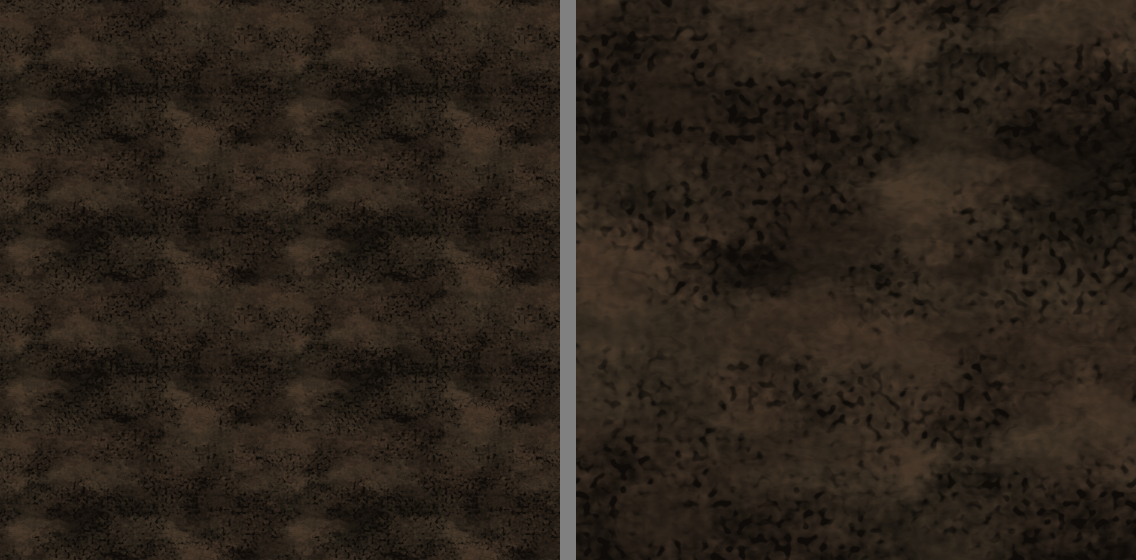
Left: the whole. Right: its middle third, enlarged.
Write a three.js fragment shader that draws this texture.

```glsl
// Dark brown weathered earth: ragged blotches, sooty stains and gritty grain, 2 across by 4 down.
varying vec2 vUv;

const vec2 REPEATS = vec2(2.0, 2.0);       // full tiles across and up
const float BANDS = 2.0;                   // near-identical bands inside each tile
const vec2 BLOTCH_CELLS = vec2(5.0, 4.0);  // noise cells per band
const vec2 WARP_CELLS = vec2(6.0, 5.0);
const vec2 VARIATION_CELLS = vec2(6.0, 10.0); // noise cells per tile
const vec2 GRAIN_CELLS = vec2(92.0, 92.0);
const float BLOTCH_AMOUNT = 2.1;
const float VARIATION_AMOUNT = 0.6;
const float STAIN_AMOUNT = 0.95;
const float GRAIN_AMOUNT = 1.5;
const float SPECKLE_AMOUNT = 2.6;
const float WARP = 0.075;
const float ROUGHNESS = 0.66;              // strength of each finer octave
const float CONTRAST = 0.2;
const float BRIGHTNESS = 0.53;
const vec3 SOOT = vec3(0.058, 0.045, 0.032);
const vec3 EARTH = vec3(0.163, 0.131, 0.099);
const vec3 DUST = vec3(0.280, 0.218, 0.164);
const vec3 OLIVE_TINT = vec3(0.985, 1.01, 1.0);
const vec3 RUST_TINT = vec3(1.02, 0.99, 0.985);

float hash(vec2 cell) {
  vec3 p = fract(cell.xyx * vec3(0.1031, 0.1030, 0.0973));
  p += dot(p, p.yzx + 33.33);
  return fract((p.x + p.y) * p.z);
}

// Gradient vector of a lattice corner, dotted with the offset from it.
float corner(vec2 cell, vec2 offset, vec2 period, float seed) {
  float angle = 6.28318 * hash(mod(cell, period) + seed * 17.0);
  return dot(vec2(cos(angle), sin(angle)), offset);
}

// Gradient noise that wraps after a whole number of cells.
float noise(vec2 p, vec2 period, float seed) {
  vec2 i = floor(p);
  vec2 f = p - i;
  vec2 s = f * f * f * (f * (f * 6.0 - 15.0) + 10.0);
  vec2 e = vec2(1.0, 0.0);
  float low = mix(corner(i, f, period, seed),
                  corner(i + e.xy, f - e.xy, period, seed), s.x);
  float high = mix(corner(i + e.yx, f - e.yx, period, seed),
                   corner(i + e.xx, f - e.xx, period, seed), s.x);
  return mix(low, high, s.y);
}

float fbm(vec2 uv, vec2 cells, float seed) {
  float sum = 0.0;
  float amplitude = 1.0;
  for (int octave = 0; octave < 5; octave++) {
    sum += amplitude * noise(uv * cells, cells, seed + float(octave));
    cells *= 2.0;
    amplitude *= ROUGHNESS;
  }
  return sum;
}

// Soft wrapped spot, wider than tall.
float spot(vec2 uv, vec2 center, float radius) {
  vec2 d = uv - center;
  d = (d - floor(d + 0.5)) * vec2(1.6, 1.0);
  return exp(-dot(d, d) / (radius * radius));
}

// Broad light and dark areas shared by every band.
float stains(vec2 uv) {
  float light = spot(uv, vec2(0.28, 0.82), 0.14)
              + spot(uv, vec2(0.70, 0.84), 0.16)
              + spot(uv, vec2(0.04, 0.73), 0.13)
              + spot(uv, vec2(0.65, 0.14), 0.15)
              + spot(uv, vec2(0.14, 0.14), 0.17)
              + spot(uv, vec2(0.87, 0.78), 0.13)
              + spot(uv, vec2(0.05, 0.53), 0.10);
  float dark = spot(uv, vec2(0.30, 0.32), 0.12)
             + spot(uv, vec2(0.47, 0.39), 0.13)
             + spot(uv, vec2(0.39, 0.04), 0.14)
             + spot(uv, vec2(0.24, 0.17), 0.09)
             + spot(uv, vec2(0.14, 0.71), 0.09)
             + spot(uv, vec2(0.70, 0.42), 0.12)
             + spot(uv, vec2(0.93, 0.08), 0.12);
  return light - 1.3 * dark;
}

void main() {
  vec2 tile = vUv * REPEATS;
  vec2 band = tile * vec2(1.0, BANDS);

  // Ragged distortion of the blotches
  vec2 warp = vec2(fbm(band, WARP_CELLS, 1.0), fbm(band, WARP_CELLS, 9.0));
  vec2 ragged = band + WARP * warp * vec2(1.0, 1.6);

  // Cloudy tone, with a little variation between bands
  float tone = BLOTCH_AMOUNT * fbm(ragged, BLOTCH_CELLS, 21.0);
  tone += VARIATION_AMOUNT * fbm(tile, VARIATION_CELLS, 33.0);
  tone += STAIN_AMOUNT * stains(ragged);

  // Fine grain, with dark speckles denser in rough and sooty patches
  float grain = noise(tile * GRAIN_CELLS, GRAIN_CELLS, 45.0)
              + 0.6 * noise(tile * GRAIN_CELLS * 0.5, GRAIN_CELLS * 0.5, 48.0);
  float pits = noise(tile * GRAIN_CELLS, GRAIN_CELLS, 51.0);
  float rough = smoothstep(-0.45, 0.35, fbm(band, vec2(6.0, 5.0), 57.0) - 0.12 * tone);
  tone += GRAIN_AMOUNT * grain * (0.5 + 0.7 * rough);
  tone -= SPECKLE_AMOUNT * rough * smoothstep(0.04, 0.42, pits);

  // Colour ramp with a faint drift of hue
  float level = 2.0 * clamp(BRIGHTNESS + CONTRAST * tone, 0.0, 1.0);
  vec3 color = mix(SOOT, EARTH, min(level, 1.0));
  color = mix(color, DUST, max(level - 1.0, 0.0));
  float hue = smoothstep(-0.4, 0.4, fbm(band, vec2(3.0, 3.0), 63.0));
  gl_FragColor = vec4(color * mix(OLIVE_TINT, RUST_TINT, hue), 1.0);
}
```
